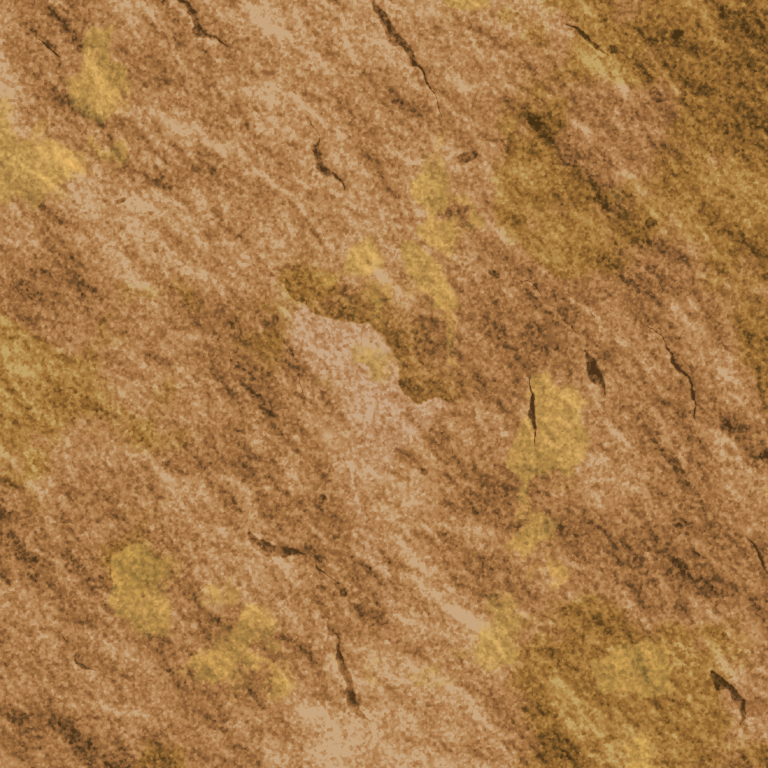
Reproduce this texture procedurally as a WebGL 1 fragment shader.

```glsl
precision highp float;
uniform vec2 u_resolution;

vec2 hash2(vec2 p) {
  vec3 q = fract(p.xyx * vec3(0.1031, 0.1030, 0.0973));
  q += dot(q, q.yzx + 33.33);
  return fract((q.xx + q.yz) * q.zy);
}

// Cellular noise: x = blended cell value, y = nearest distance, z = nearest id
vec3 cells(vec2 p) {
  vec2 base = floor(p);
  float total = 0.0, weights = 0.0, nearest = 9.0, id = 0.0;
  for (int j = -1; j <= 1; j++) {
    for (int i = -1; i <= 1; i++) {
      vec2 cell = base + vec2(float(i), float(j));
      vec2 away = cell + hash2(cell) - p;
      float value = hash2(cell + 41.7).x;
      float d2 = dot(away, away);
      float w = exp(-6.0 * d2);
      total += w * value;
      weights += w;
      if (d2 < nearest) { nearest = d2; id = value; }
    }
  }
  return vec3(total / weights, sqrt(nearest), id);
}

float fbm(vec2 p) {
  float sum = 0.0, amp = 0.5;
  for (int i = 0; i < 5; i++) {
    sum += amp * (cells(p).x - 0.5);
    p = mat2(1.6, 1.2, -1.2, 1.6) * p + 7.3;
    amp *= 0.52;
  }
  return sum;
}

mat2 turn(float a) {
  return mat2(cos(a), -sin(a), sin(a), cos(a));
}

float rockHeight(vec2 p) {
  return fbm(turn(-0.85) * p * vec2(6.0, 10.0) + 20.0);
}

// x = dark cleft, y = soft overhang shadow, z = lit lip
vec3 cracks(vec2 p, float rough) {
  vec3 result = vec3(0.0);
  for (int i = 0; i < 17; i++) {
    vec2 a = hash2(vec2(float(i) * 3.0 + 2.0, 17.0));
    vec2 b = hash2(vec2(float(i) * 5.0 + 9.0, 53.0));
    vec2 q = turn(-0.95 + 0.9 * (b.x - 0.5)) * (p - a);
    float len = 0.03 + 0.06 * b.y;
    q.y += (a.x - 0.5) * 9.0 * q.x * q.x;
    float taper = max(1.0 - q.x * q.x / (len * len), 0.0);
    float width = taper * (0.0035 + 0.025 * rough);
    float cleft = smoothstep(0.002, -0.002, abs(q.y) - width);
    float shadow = smoothstep(0.028, 0.0, q.y) * smoothstep(-0.004, 0.002, q.y);
    float lip = smoothstep(-0.016, -0.004, q.y) * smoothstep(0.0, -0.005, q.y);
    result = max(result, vec3(cleft * smoothstep(0.0, 0.15, taper), shadow * taper, lip * taper));
  }
  return result;
}

// Tone 0 is the average; steps are in standard deviations
vec3 sandstone(float tone) {
  vec3 c = mix(vec3(0.30, 0.20, 0.10), vec3(0.41, 0.29, 0.16), clamp(tone + 3.2, 0.0, 1.0));
  c = mix(c, vec3(0.55, 0.37, 0.21), clamp((tone + 2.2) / 0.85, 0.0, 1.0));
  c = mix(c, vec3(0.62, 0.43, 0.24), clamp((tone + 1.35) / 0.75, 0.0, 1.0));
  c = mix(c, vec3(0.69, 0.49, 0.30), clamp((tone + 0.6) / 0.7, 0.0, 1.0));
  c = mix(c, vec3(0.73, 0.55, 0.36), clamp((tone - 0.1) / 0.75, 0.0, 1.0));
  return mix(c, vec3(0.79, 0.65, 0.49), clamp((tone - 0.85) / 1.0, 0.0, 1.0));
}

void main() {
  vec2 uv = gl_FragCoord.xy / min(u_resolution.x, u_resolution.y);
  float mottle = fbm(uv * 9.0 + 3.0);
  float broad = fbm(uv * 3.5 + 11.0);
  vec2 p = uv + 0.07 * vec2(mottle, fbm(uv * 9.0 + 60.0));

  // Relief lit from the upper right, and fine grain
  float height = rockHeight(uv);
  float relief = height - rockHeight(uv + vec2(0.003, 0.005));
  float grain = cells(uv * 210.0).x + cells(uv * 330.0 + 5.0).x - 1.0;
  float tone = 0.2 + 3.0 * mottle + 1.8 * broad + 20.0 * relief + 1.7 * grain;

  // Olive stains, mostly on the right
  float stain = fbm(uv * 3.0 + 31.0) + 0.4 * mottle + 0.3 * (uv.x - 0.75);
  stain = smoothstep(0.0, 0.09, stain);
  tone -= 0.85 * stain;

  // Pale broken slab with a sharp upper edge and a shaded wall above it
  vec2 slab = p - vec2(0.34, 0.65);
  float along = dot(slab, vec2(0.788, -0.616));
  float below = dot(slab, vec2(-0.616, -0.788)) + 0.012 * sin(along * 45.0);
  float reach = 0.03 + 0.55 * max(along, 0.0);
  float span = smoothstep(0.0, 0.05, along) * smoothstep(0.31, 0.28, along);
  float pale = span * smoothstep(-0.002, 0.003, below) * smoothstep(reach, reach * 0.3, below);
  float ridge = 0.44 + 0.35 * (0.42 - p.y) - p.x;
  float ridgeSpan = smoothstep(0.14, 0.2, p.y) * smoothstep(0.45, 0.38, p.y);
  pale = max(pale, 0.7 * ridgeSpan * smoothstep(-0.002, 0.003, ridge) * smoothstep(0.04, 0.0, ridge));
  float wall = span * smoothstep(-0.08, 0.0, below) * smoothstep(0.003, -0.002, below);
  tone += 1.3 * pale - 1.0 * wall;

  // Clefts, pits and pale specks
  vec3 crack = cracks(p, mottle);
  tone += 0.5 * crack.z - 0.8 * crack.y - 2.4 * crack.x;
  vec3 spots = cells(p * 15.0);
  float pit = smoothstep(0.14, 0.07, spots.y) * step(0.93, spots.z);
  float speck = smoothstep(0.24, 0.1, spots.y + 0.5 * grain * 0.3) * step(spots.z, 0.07);
  tone += 0.9 * speck - 2.0 * pit;

  // Tints: olive stain, pinkish slab, yellow lichen
  vec3 color = sandstone(tone);
  color *= mix(vec3(1.0), vec3(0.97, 0.99, 0.82), max(stain, 0.7 * wall));
  color *= mix(vec3(1.0), vec3(1.0, 1.01, 1.07), pale);
  float lichen = smoothstep(0.17, 0.23, fbm(p * 6.0 + 85.0) + 0.2 * mottle);
  vec2 blot = turn(-0.95) * (p - vec2(0.56, 0.63)) / vec2(0.058, 0.022);
  lichen = max(lichen, smoothstep(1.1, 0.9, length(blot)));
  vec3 yellow = vec3(0.74, 0.58, 0.30) * (1.0 + 0.16 * grain + 2.0 * relief);
  color = mix(color, yellow, 0.75 * lichen * (1.0 - crack.x));

  gl_FragColor = vec4(color, 1.0);
}
```
